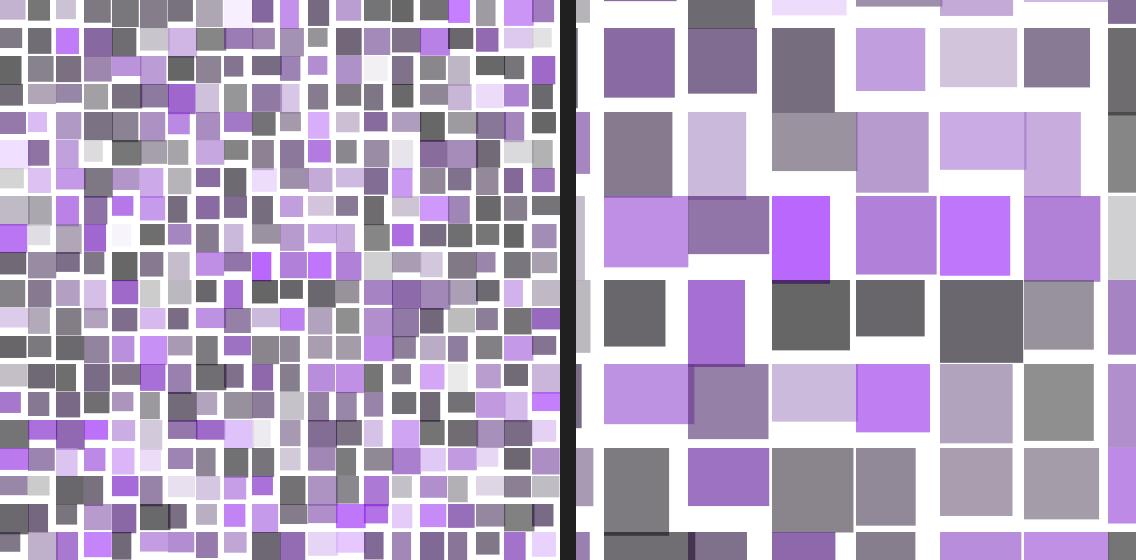
Left, the full canvas; right, a detail of the centre.
A WebGL 2 fragment shader for this pattern:

```glsl
#version 300 es
precision highp float;
// Grid of translucent violet and grey rectangles of random size on white.

#define GRID 20.0        // cells across and down
#define MIN_SIDE 0.67    // shortest side, in cells
#define MAX_SIDE 1.09    // longest side, in cells
#define OPACITY 0.6
#define VIOLET vec3(0.55, 0.0, 1.0)
#define PAPER vec3(1.0)

uniform vec2 u_resolution;
out vec4 fragColor;

// Four independent random values per cell.
vec4 hash42(vec2 cell) {
    vec4 q = fract(vec4(cell.xyxy) * vec4(0.1031, 0.1030, 0.0973, 0.1099) + 0.37);
    q += dot(q, q.wzxy + 33.33);
    return fract((q.xxyz + q.yzzw) * q.zywx);
}

// Antialiased coverage of a box spanning 0 to size.
float boxCoverage(vec2 p, vec2 size, vec2 pixel) {
    vec2 inside = clamp(p / pixel + 0.5, 0.0, 1.0)
                * clamp((size - p) / pixel + 0.5, 0.0, 1.0);
    return inside.x * inside.y;
}

// Fixed hue with free saturation and brightness.
vec3 tileColor(float saturation, float brightness) {
    return brightness * mix(vec3(1.0), VIOLET, saturation);
}

void main() {
    // Grid space with rows counted from the top.
    vec2 uv = gl_FragCoord.xy / u_resolution;
    vec2 p = vec2(uv.x, 1.0 - uv.y) * GRID;
    vec2 pixel = GRID / u_resolution;
    vec2 home = floor(p);
    vec3 color = PAPER;

    // Layer the neighbouring tiles row by row, each hung from its top left corner.
    for (int row = -1; row <= 1; row++) {
        for (int col = -1; col <= 1; col++) {
            vec2 cell = home + vec2(col, row);
            if (any(lessThan(cell, vec2(0.0))) || any(greaterThanEqual(cell, vec2(GRID)))) continue;
            vec4 rnd = hash42(cell + 7.0);
            vec2 size = mix(vec2(MIN_SIDE), vec2(MAX_SIDE), rnd.xy);
            float alpha = OPACITY * boxCoverage(p - cell, size, pixel);
            color = mix(color, tileColor(rnd.z, rnd.w), alpha);
        }
    }
    fragColor = vec4(color, 1.0);
}
```
